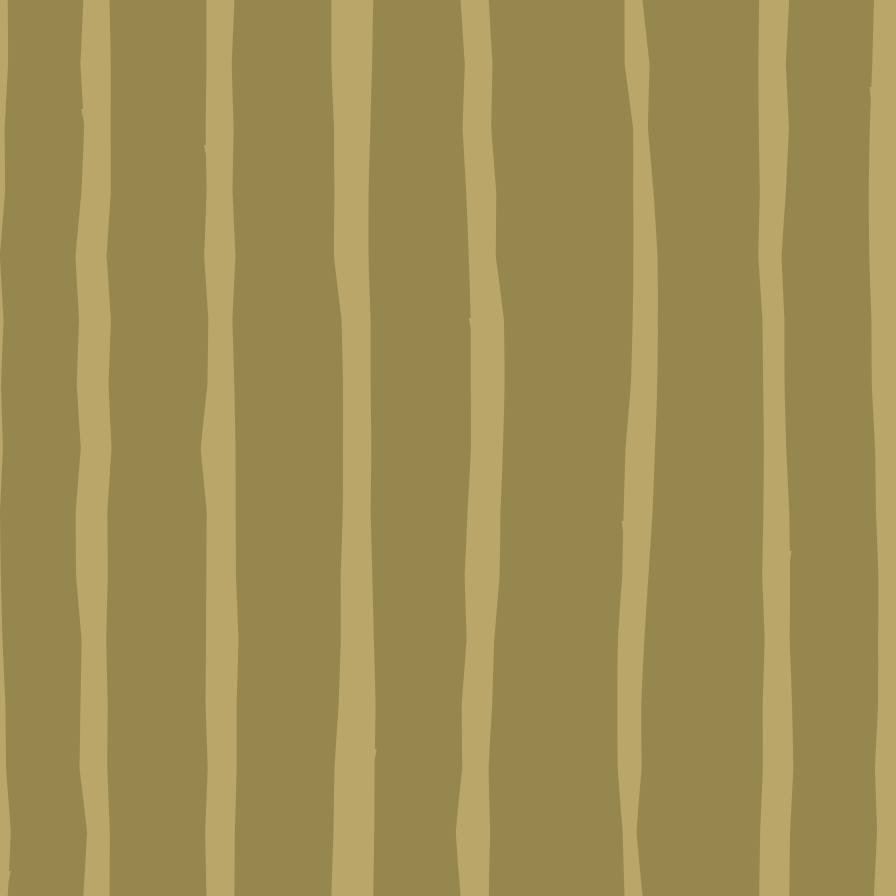
Write a WebGL 1 fragment shader that draws this pattern.

```glsl
precision highp float;
// Seven hand-cut vertical stripes on a flat olive ground, tiling both ways.
// Each stripe has a slow periodic sway and swell; its two edges are roughened
// separately by faceted gradient noise and a few small knife nicks.

uniform vec2 u_resolution;

const int STRIPES = 7;

float hash(float n, float seed) {
  return fract(sin(n * 12.99 + seed * 78.23) * 43758.5);
}

// 1D gradient noise that repeats after a whole number of cells
float gradientNoise(float x, float period, float seed) {
  float cell = floor(x);
  float f = x - cell;
  float g0 = 2.0 * hash(mod(cell, period), seed) - 1.0;
  float g1 = 2.0 * hash(mod(cell + 1.0, period), seed) - 1.0;
  return mix(g0 * f, g1 * (f - 1.0), f * f * (3.0 - 2.0 * f));
}

// Noise sampled at knots and joined by straight cuts
float facetedNoise(float v, float seed) {
  float knot = floor(v * 14.0);
  float a = gradientNoise(knot / 14.0 * 9.0, 9.0, seed);
  float b = gradientNoise((knot + 1.0) / 14.0 * 9.0, 9.0, seed);
  return mix(a, b, fract(v * 14.0));
}

// A tiny step that tapers away, present on some edges only
float nick(float v, float seed) {
  float along = fract(v - hash(3.0, seed));
  return step(0.55, hash(7.0, seed)) * max(0.0, 1.0 - along / 0.012);
}

// Outward offset of one edge, in thousandths of the canvas
float edgeWear(float v, float seed) {
  return 12.0 * facetedNoise(v, seed) + 2.0 * nick(v, seed);
}

void main() {
  vec2 uv = gl_FragCoord.xy / u_resolution;
  float v = 1.0 - uv.y;
  float pixel = 1000.0 / u_resolution.x;

  // Mean, cosine and sine parts of centre and width, in thousandths
  vec3 centre[STRIPES];
  vec3 width[STRIPES];
  centre[0] = vec3(990.0, 2.0, -2.6);  width[0] = vec3(29.3, 3.9, 5.2);
  centre[1] = vec3(105.5, 2.1, 0.8);   width[1] = vec3(32.2, -2.9, 1.6);
  centre[2] = vec3(246.0, 0.0, -0.9);  width[2] = vec3(32.2, -1.0, -2.9);
  centre[3] = vec3(395.8, -2.6, -2.9); width[3] = vec3(38.5, 8.1, -1.3);
  centre[4] = vec3(536.3, -6.5, 2.3);  width[4] = vec3(34.1, -2.6, -0.7);
  centre[5] = vec3(711.3, -4.2, 7.8);  width[5] = vec3(26.0, -5.9, -1.3);
  centre[6] = vec3(864.6, -0.5, -2.6); width[6] = vec3(29.6, 3.9, -2.0);

  float turn = 6.28319 * v;
  vec3 wave = vec3(1.0, cos(turn), sin(turn));
  float cover = 0.0;

  for (int i = 0; i < STRIPES; i++) {
    float seed = float(i) * 2.0 + 1.0;
    float halfWidth = 0.5 * dot(width[i], wave);

    // Offset from the stripe's centre, wrapped across the sides
    float offset = uv.x * 1000.0 - dot(centre[i], wave);
    offset -= 1000.0 * floor(offset / 1000.0 + 0.5);

    float insideLeft = offset + halfWidth + edgeWear(v, seed);
    float insideRight = halfWidth + edgeWear(v, seed + 1.0) - offset;
    float inside = min(insideLeft, insideRight);
    cover = max(cover, clamp(inside / pixel + 0.5, 0.0, 1.0));
  }

  vec3 ground = vec3(0.59, 0.53, 0.31);
  vec3 stripe = vec3(0.73, 0.65, 0.41);
  gl_FragColor = vec4(mix(ground, stripe, cover), 1.0);
}
```
